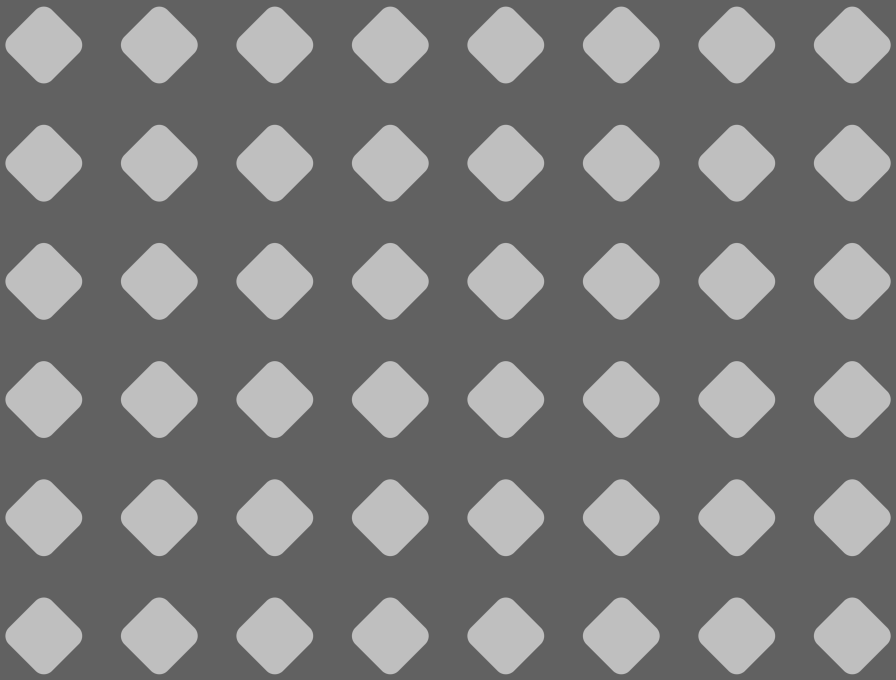
This pattern is drawn by a Shadertoy shader. Its source:

```glsl
float roundedBox(vec2 p, float halfSide, float radius) {
    vec2 q = abs(p) - halfSide + radius;
    return length(max(q, 0.0)) + min(max(q.x, q.y), 0.0) - radius;
}

// Offset from the nearest centre of a rectangular lattice
vec2 latticeCell(vec2 p, vec2 firstCentre, vec2 pitch) {
    return mod(p - firstCentre + 0.5 * pitch, pitch) - 0.5 * pitch;
}

void mainImage(out vec4 fragColor, in vec2 fragCoord) {
    // Canvas width is one unit
    vec2 p = fragCoord / iResolution.x;
    float pixel = 1.0 / iResolution.x;

    // Eight columns by six rows
    vec2 cell = latticeCell(p, vec2(0.0489, 0.0492), vec2(0.1289, 0.1319));

    // Turn the rounded square by 45 degrees into a diamond
    vec2 turned = vec2(cell.x + cell.y, cell.y - cell.x) * sqrt(0.5);
    float diamond = roundedBox(turned, 0.0341, 0.013);

    float coverage = 1.0 - smoothstep(-0.7 * pixel, 0.7 * pixel, diamond);
    vec3 color = mix(vec3(0.38), vec3(0.75), coverage);
    fragColor = vec4(color, 1.0);
}
```
